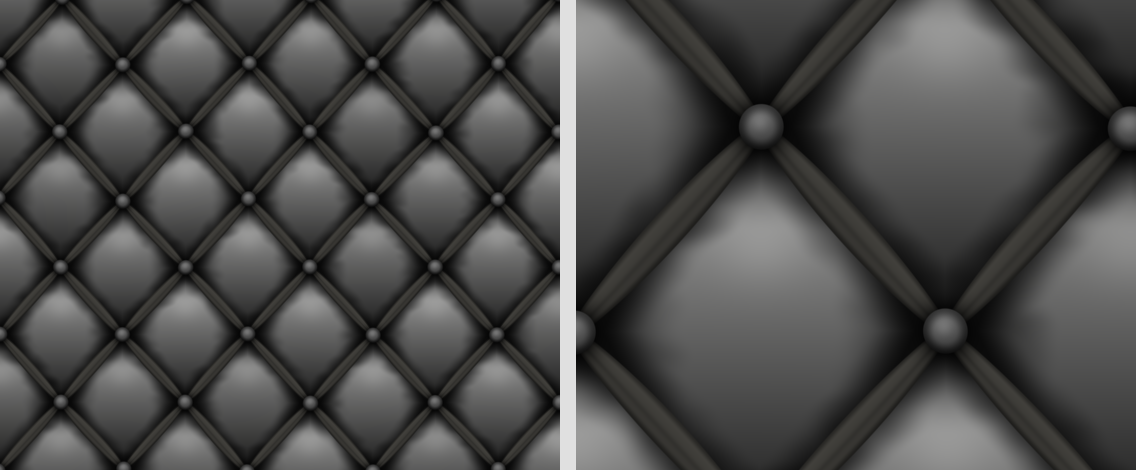
Left: the whole. Right: its middle third, enlarged.
A Shadertoy shader for this pattern:

```glsl
#define PITCH vec2(0.2648, 0.2885)
#define FIRST_BUTTON vec2(-0.002, 0.1366)
#define BUTTON_RADIUS 0.0160
#define WELT_HALF_WIDTH 0.0118
#define WELT_END_WIDTH 0.0035
#define WELT_COLOR vec3(0.225, 0.220, 0.205)
#define LEATHER_TINT vec3(1.0, 1.0, 0.995)
#define SHEEN 0.07
#define SAG 0.009
#define CELL_VARIATION 0.12

float hash(vec2 p) {
    vec3 q = fract(p.xyx * vec3(0.1031, 0.1030, 0.0973));
    q += dot(q, q.yzx + 33.33);
    return fract((q.x + q.y) * q.z);
}

float noise(vec2 p) {
    vec2 i = floor(p), f = fract(p);
    f = f * f * (3.0 - 2.0 * f);
    return mix(mix(hash(i), hash(i + vec2(1, 0)), f.x),
               mix(hash(i + vec2(0, 1)), hash(i + vec2(1, 1)), f.x), f.y);
}

// Padded diamond; local spans -0.5..0.5 with y pointing down
float cushion(vec2 local, float edge, vec2 cell) {
    float folds = noise(local * vec2(9.0, 16.0) + cell * 17.3) - 0.5;
    edge += 0.05 * folds;
    float light = 0.375 - 0.56 * local.y;
    vec2 glow = (local - vec2(0.0, -0.21)) / vec2(0.13, 0.10);
    light += SHEEN * exp(-dot(glow, glow));
    light *= smoothstep(-0.52, -0.24, local.y);
    light *= 1.0 - 0.82 * smoothstep(0.19, 0.45, abs(local.x) + 0.05 * folds);
    light *= mix(0.28, 1.0, smoothstep(0.0, 0.19, edge));
    light *= 1.0 + CELL_VARIATION * (hash(cell + 41.0) - 0.5);
    return max(light, 0.045);
}

// Rolled seam; across is signed downwards, along runs 0..1 between buttons
vec4 welt(float across, float along, vec2 seam, float aa) {
    float bulge = 4.0 * along * (1.0 - along);
    float width = mix(WELT_END_WIDTH, WELT_HALF_WIDTH, pow(bulge, 0.8));
    width *= 0.92 + 0.16 * hash(seam);
    float t = across / width;
    float crease = exp(-pow((t - 0.15) * 5.0, 2.0));
    float shade = 1.04 - 0.16 * t - 0.14 * crease;
    shade *= 1.0 - 0.42 * smoothstep(0.55, 1.0, abs(t));
    shade *= mix(0.72, 1.0, smoothstep(0.0, 0.6, bulge));
    float cover = 1.0 - smoothstep(-aa, aa, abs(across) - width);
    return vec4(WELT_COLOR * shade, cover);
}

float button(vec2 r) {
    float rim = length(r) / BUTTON_RADIUS;
    vec2 glint = (r / BUTTON_RADIUS - vec2(-0.08, -0.22)) / 0.5;
    float dome = 0.29 - 0.16 * smoothstep(0.45, 1.0, rim) - 0.07 * r.y / BUTTON_RADIUS;
    return dome + 0.15 * exp(-dot(glint, glint));
}

void mainImage(out vec4 fragColor, in vec2 fragCoord) {
    vec2 p = vec2(fragCoord.x, iResolution.y - fragCoord.y) / iResolution.y;
    float aa = 1.0 / iResolution.y;

    // Slight unevenness of the upholstery
    p += SAG * (vec2(noise(p * 4.0), noise(p * 4.0 + 57.0)) - 0.5);

    // Diagonal lattice: seams on integers, buttons at their crossings
    vec2 q = (p - FIRST_BUTTON) / PITCH;
    vec2 lattice = vec2(q.x + q.y, q.x - q.y);
    vec2 cell = floor(lattice), crossing = round(lattice);
    vec2 inner = lattice - cell - 0.5;
    vec2 offset = lattice - crossing;
    float spacing = 1.0 / length(1.0 / PITCH);

    // Cushions
    vec2 local = 0.5 * vec2(inner.x + inner.y, inner.x - inner.y);
    float edge = 0.5 - max(abs(inner.x), abs(inner.y));
    vec3 color = LEATHER_TINT * cushion(local, edge, cell);

    // Welts, one in each direction
    vec4 falling = welt(-offset.y * spacing, inner.x + 0.5,
                        vec2(cell.x, crossing.y), aa);
    vec4 rising = welt(offset.x * spacing, inner.y + 0.5,
                       vec2(crossing.x, cell.y) + 83.0, aa);
    color = mix(color, falling.rgb, falling.a);
    color = mix(color, rising.rgb, rising.a);

    // Buttons and the hollow around them
    vec2 r = 0.5 * vec2(offset.x + offset.y, offset.x - offset.y) * PITCH;
    float gap = length(r) - BUTTON_RADIUS;
    color *= 1.0 - 0.6 * exp(-max(gap, 0.0) / 0.007);
    color = mix(color, vec3(button(r)), 1.0 - smoothstep(-aa, aa, gap));

    fragColor = vec4(color, 1.0);
}
```
